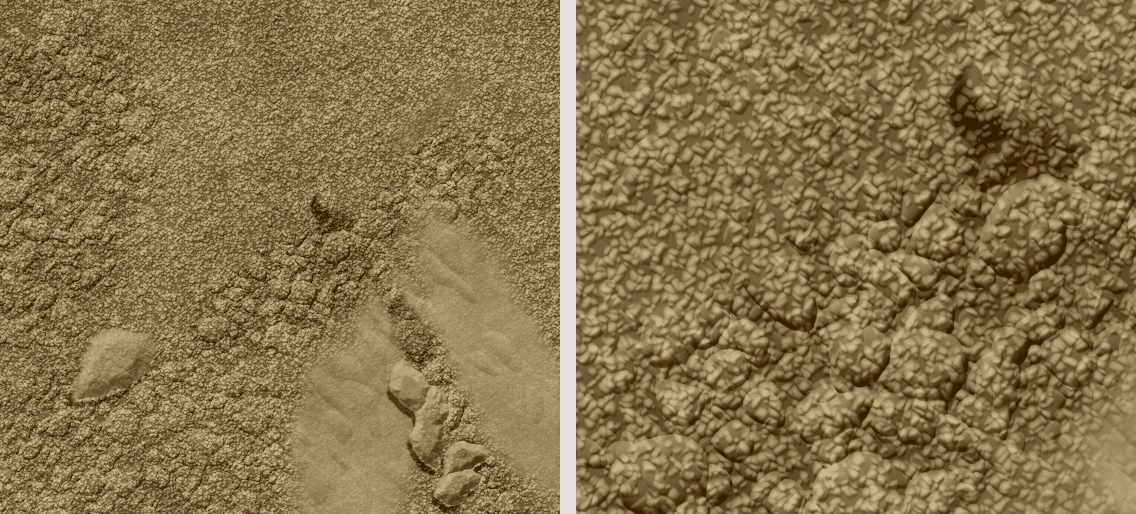
Left, the full canvas; right, a detail of the centre.
Write a WebGL 2 fragment shader that draws this texture.

```glsl
#version 300 es
precision highp float;
// Dry sandy earth: fine grains, clods, smooth scraped slabs and a few stones.
#define FINE_SCALE 172.0
#define GRIT_SCALE 84.0
#define CLOD_SCALE 44.0
#define LUMP_SCALE 23.0
#define BASE_TONE 0.70
#define RELIEF 0.50
#define CREVICE 0.85
#define BROAD 0.13
#define LIGHT_DIR normalize(vec2(-0.4, 1.0))
#define SHADE_COLOR vec3(0.32, 0.22, 0.09)
#define SUN_COLOR vec3(0.73, 0.64, 0.48)
uniform vec2 u_resolution;
out vec4 fragColor;

vec3 hash3(vec2 p) {
  vec3 q = fract(p.xyx * vec3(0.1031, 0.1030, 0.0973));
  q += dot(q, q.yxz + 33.33);
  return fract((q.xxy + q.yzz) * q.zyx);
}
vec2 toLocal(vec2 p, float angle) {
  float c = cos(angle), s = sin(angle);
  return vec2(c * p.x + s * p.y, c * p.y - s * p.x);
}
// Layered sines, roughly -1 to 1
float waves(vec2 p) {
  float sum = 0.0, amp = 0.5;
  for (int i = 0; i < 4; i++) {
    sum += amp * sin(p.x + 1.7 * sin(p.y * 0.8 + float(i))) * cos(p.y + 0.6 * p.x);
    p = toLocal(p, 1.1) * 1.9 + 3.1;
    amp *= 0.6;
  }
  return sum;
}
// Cellular domes of random radius; fill is the share of cells in use
float grains(vec2 p, float scale, float fill) {
  p *= scale;
  p += 0.22 * sin(p.yx * 2.3 + 1.5 * sin(p * 1.1));
  float top = 0.0;
  for (int i = 0; i < 9; i++) {
    vec2 id = floor(p) + vec2(i % 3, i / 3) - 1.0;
    vec3 rnd = hash3(id + scale);
    vec2 d = p - id - 0.1 - 0.8 * rnd.xy;
    float radius = mix(0.35, 0.75, fract(rnd.z * 17.0 + rnd.x));
    top = max(top, step(rnd.z, fill) * (radius - dot(d, d) / radius));
  }
  return top;
}
// Steepens the rim of a dome and flattens its top
float bulge(float dome) { return 0.8 * dome / (dome + 0.25); }

// Soft elliptical region, 1 inside
float region(vec2 p, vec2 center, vec2 size, float angle) {
  return smoothstep(1.25, 0.75, length(toLocal(p - center, angle) / size));
}
// Blunt angular body, positive inside
float stone(vec2 p, vec2 center, vec2 size, float angle) {
  vec2 q = toLocal(p - center, angle) / size;
  q += 0.13 * sin(q.yx * 3.0 + center * 40.0);
  return 1.0 - max(length(q), 0.8 * (abs(q.x) + abs(q.y)));
}
// One half-buried stone and a chain of broken blocks along the ridge
float stones(vec2 p) {
  p += 0.007 * vec2(waves(p * 42.0), waves(p.yx * 37.0 + 2.0));
  float body = stone(p, vec2(0.225, 0.293), vec2(0.1, 0.062), 0.55);
  for (int i = 0; i < 5; i++) {
    float t = float(i);
    vec2 center = vec2(0.80 + 0.026 * t + 0.02 * sin(t * 2.6), 0.245 - 0.047 * t);
    vec2 size = vec2(0.066 - 0.004 * t, 0.036);
    body = max(body, stone(p, center, size, 2.0 - 0.42 * t + 0.5 * sin(t * 4.0)));
  }
  return body;
}
// Returns height and gap depth; zone is (clods, smoothness)
vec2 surface(vec2 p, vec2 zone) {
  float body = stones(p);
  float rough = (1.0 - 0.8 * zone.y) * (1.0 - 0.65 * smoothstep(0.0, 0.12, body));
  float fine = grains(p, FINE_SCALE, 0.9);
  float grit = bulge(grains(p, GRIT_SCALE, 0.25 + 0.35 * zone.x));
  float clod = bulge(grains(p, CLOD_SCALE, 0.55));
  float lump = bulge(grains(p, LUMP_SCALE, 0.27));
  float h = fine / FINE_SCALE + 0.6 * grit / GRIT_SCALE;
  h += zone.x * max(clod / CLOD_SCALE, lump / LUMP_SCALE);
  float streak = grains(toLocal(p, -1.0) * vec2(0.5, 1.2), 26.0, 0.5);
  h = h * rough + 0.016 * zone.y * streak;
  h += 0.04 * smoothstep(0.0, 0.6, body) + 0.004 * waves(p * 19.0);
  float gap = fine - 0.36 + 0.25 * (grit - 0.2);
  gap += 0.5 * zone.x * (max(clod, lump) - 0.36);
  return vec2(h, gap * rough);
}

void main() {
  vec2 p = gl_FragCoord.xy / u_resolution.y;
  vec2 w = p + 0.024 * vec2(waves(p * 22.0), waves(p.yx * 25.0 + 4.0));
  // Ridge running down to the right between the two slabs
  float ridge = smoothstep(0.045, 0.015, abs(w.x - 0.986 + 0.55 * w.y));
  ridge *= smoothstep(0.56, 0.5, w.y);
  // Regions of clods and of scraped, smooth ground
  float clods = max(0.12, max(ridge, region(w, vec2(0.56, 0.43), vec2(0.21, 0.10), 0.5)));
  clods = max(clods, 0.8 * region(w, vec2(0.10, 0.64), vec2(0.19, 0.33), -0.2));
  clods = max(clods, region(w, vec2(0.86, 0.64), vec2(0.17, 0.08), 0.6));
  clods = max(clods, 0.7 * region(w, vec2(0.26, 0.12), vec2(0.36, 0.19), 0.0));
  float slab = region(w, vec2(0.69, 0.13), vec2(0.13, 0.24), -0.12);
  slab = max(slab, region(w, vec2(0.76, 0.38), vec2(0.07, 0.09), 0.0));
  slab = max(slab, region(w, vec2(0.965, 0.32), vec2(0.30, 0.10), -1.12));
  float groove = region(w, vec2(0.84, 0.775), vec2(0.12, 0.022), 0.72);
  float smoothness = max(slab * (1.0 - 0.8 * ridge), 0.5 * groove);
  vec2 zone = vec2(clods * (1.0 - smoothness), smoothness);
  // Slope toward the light and dark gaps between grains
  vec2 offset = LIGHT_DIR * 0.0011;
  vec2 near = surface(p + offset, zone), away = surface(p - offset, zone);
  float slope = tanh(0.35 * (away.x - near.x) / length(offset));
  float tone = BASE_TONE + RELIEF * slope - 0.12 * slope * slope;
  tone += CREVICE * 0.5 * (near.y + away.y);
  // Broad tone changes and shadows
  tone += BROAD * (waves(p * 7.0) + 0.6 * waves(p * 23.0 + 5.0)) + 0.04 * slab - 0.12 * groove;
  tone -= 0.28 * region(w, vec2(0.79, 0.36), vec2(0.035, 0.075), 0.35);
  tone -= 0.6 * region(w, vec2(0.618, 0.60), vec2(0.012, 0.032), 0.0);
  tone -= 0.25 * region(w, vec2(0.645, 0.56), vec2(0.035, 0.025), 0.0);
  float shadow = smoothstep(0.0, 0.15, stones(p + vec2(0.006, 0.014)));
  tone -= 0.7 * shadow * (1.0 - smoothstep(-0.05, 0.08, stones(p)));
  fragColor = vec4(mix(SHADE_COLOR, SUN_COLOR, clamp(tone, -0.25, 1.15)), 1.0);
}
```
